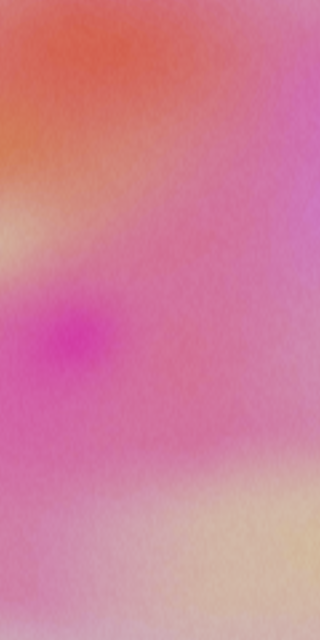
Reproduce this background procedurally as a Shadertoy shader.

```glsl
const vec3 ROSE = vec3(0.82, 0.45, 0.63);
const vec3 WARM_ROSE = vec3(0.83, 0.44, 0.58);
const vec3 CORAL = vec3(0.83, 0.39, 0.32);
const vec3 ORANGE = vec3(0.82, 0.50, 0.33);
const vec3 PEACH = vec3(0.82, 0.58, 0.50);
const vec3 CREAM = vec3(0.82, 0.70, 0.60);
const vec3 MAGENTA = vec3(0.83, 0.22, 0.64);
const vec3 PINK = vec3(0.83, 0.35, 0.65);
const vec3 ORCHID = vec3(0.82, 0.42, 0.69);
const vec3 VIOLET = vec3(0.81, 0.46, 0.77);
const vec3 MAUVE = vec3(0.81, 0.57, 0.69);
const vec3 SAND = vec3(0.82, 0.71, 0.65);
const vec3 STRAW = vec3(0.83, 0.74, 0.59);
const vec3 LILAC = vec3(0.80, 0.67, 0.73);

float hash(vec2 cell) {
    return fract(sin(dot(cell, vec2(127.1, 311.7))) * 43758.5);
}

float noise(vec2 p) {
    vec2 cell = floor(p);
    vec2 f = fract(p);
    f = f * f * (3.0 - 2.0 * f);
    float low = mix(hash(cell), hash(cell + vec2(1.0, 0.0)), f.x);
    float high = mix(hash(cell + vec2(0.0, 1.0)), hash(cell + 1.0), f.x);
    return mix(low, high, f.y);
}

// Soft elliptical falloff, turned by angle
float glow(vec2 p, vec2 centre, vec2 radius, float angle) {
    float c = cos(angle);
    float s = sin(angle);
    vec2 d = p - centre;
    vec2 q = vec2(c * d.x + s * d.y, c * d.y - s * d.x) / radius;
    return exp(-dot(q, q));
}

// Rounds a value to steps whose edges stay slightly soft
float terrace(float value, float steps) {
    float v = value * steps;
    return (floor(v) + smoothstep(0.35, 0.65, fract(v))) / steps;
}

// Warm corner: coral, orange, peach and cream
vec3 warmCorner(vec3 colour, vec2 p) {
    colour = mix(colour, PEACH, 0.70 * glow(p, vec2(0.32, 1.45), vec2(0.50, 0.20), 0.75));
    colour = mix(colour, ORANGE, 0.95 * glow(p, vec2(-0.02, 1.56), vec2(0.38, 0.27), 0.3));
    colour = mix(colour, CORAL, glow(p, vec2(0.28, 1.85), vec2(0.46, 0.24), -0.08));
    colour = mix(colour, PEACH, 0.35 * glow(p, vec2(0.0, 2.02), vec2(0.14, 0.12), 0.0));
    return mix(colour, CREAM, 0.95 * glow(p, vec2(-0.03, 1.23), vec2(0.22, 0.15), 0.5));
}

// Cool right edge
vec3 coolEdge(vec3 colour, vec2 p) {
    colour = mix(colour, MAUVE, 0.55 * glow(p, vec2(1.02, 2.02), vec2(0.25, 0.13), 0.0));
    colour = mix(colour, ORCHID, 0.85 * glow(p, vec2(1.02, 1.68), vec2(0.20, 0.20), -0.25));
    colour = mix(colour, VIOLET, 0.80 * glow(p, vec2(1.05, 1.32), vec2(0.20, 0.28), -0.2));
    return mix(colour, MAUVE, 0.75 * glow(p, vec2(1.06, 0.85), vec2(0.26, 0.32), 0.0));
}

// Pale ground below a slanted, blurred horizon
vec3 paleGround(vec3 colour, vec2 p) {
    float horizon = 0.49 + 0.08 * p.x * p.x;
    float below = 1.0 - smoothstep(horizon - 0.17, horizon + 0.13, p.y);
    float mauveReach = 0.40 + 0.60 * smoothstep(0.0, 0.35, p.x);
    float sandReach = smoothstep(0.15, 0.75, p.x + 0.15 * (0.3 - p.y));
    colour = mix(colour, MAUVE, below * mauveReach);
    colour = mix(colour, SAND, below * sandReach);
    colour = mix(colour, STRAW, 0.5 * glow(p, vec2(1.05, 0.28), vec2(0.22, 0.14), 0.0));
    float foot = 1.0 - smoothstep(-0.03, 0.15, p.y);
    return mix(colour, LILAC, 0.85 * foot * (1.0 - 0.7 * p.x));
}

void mainImage(out vec4 fragColor, in vec2 fragCoord) {
    vec2 p = fragCoord / iResolution.xy * vec2(1.0, 2.0);

    // Slight warp keeps the blends uneven
    vec2 warp = vec2(noise(p * 5.0), noise(p * 5.0 + 19.0)) - 0.5;
    vec2 q = p + 0.03 * warp;

    vec3 colour = warmCorner(ROSE, q);
    colour = mix(colour, WARM_ROSE, 0.8 * glow(q, vec2(0.58, 0.88), vec2(0.20, 0.20), 0.0));
    colour = mix(colour, WARM_ROSE, 0.7 * glow(q, vec2(0.58, 1.24), vec2(0.28, 0.10), 0.4));
    colour = coolEdge(colour, q);
    colour = paleGround(colour, q);

    // Magenta bloom with its wider halo
    colour = mix(colour, PINK, 0.75 * glow(q, vec2(0.06, 0.82), vec2(0.29, 0.27), 0.5));
    colour = mix(colour, MAGENTA, 0.85 * glow(q, vec2(0.23, 0.94), vec2(0.14, 0.13), 0.4));

    // Ragged tonal steps and small upright patches
    float ragged = 0.014 * (noise(p * 38.0) - 0.5);
    float stepped = terrace(colour.b + ragged, 34.0);
    colour.b = mix(colour.b, stepped, 0.8);
    float patches = noise(p * vec2(62.0, 40.0) + 7.0) - 0.5;
    float fibres = noise(p * vec2(120.0, 70.0)) - 0.5;
    colour += 0.018 * patches * vec3(0.3, 1.0, 0.7);
    colour += 0.024 * fibres * vec3(0.4, 1.0, 1.0);

    fragColor = vec4(clamp(colour, 0.0, 1.0), 1.0);
}
```
